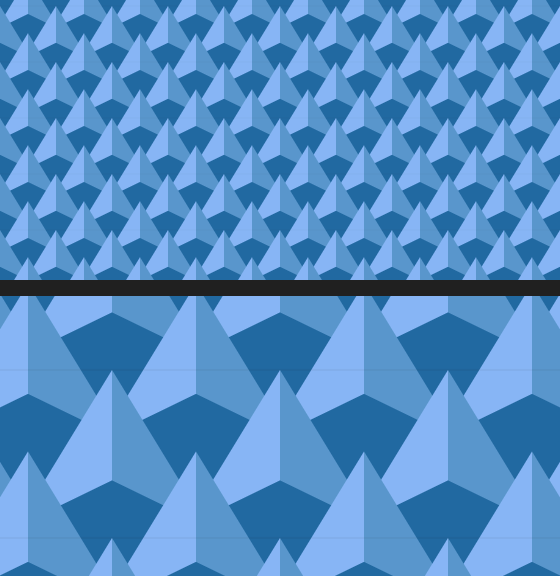
Top, the full canvas; bottom, a detail of the centre.
Give the GLSL for this pattern, as a Shadertoy shader.

```glsl
// Overlapping rows of two-toned folded darts on deep blue, like faceted scales.
#define TILES_DOWN 5.0      // tiles over the canvas height
#define TOP_OFFSET 0.107    // first apex below the top edge, in tiles
#define ROW_STEP 0.485      // drop from the even row to the odd row
#define SIDE_SLOPE 1.64     // steepness of the dart sides
#define NOTCH_DEPTH 0.657   // apex to notch along the fold
#define WING_SLOPE 0.486    // fall of the lower edge away from the notch
#define SEAM_WIDTH 0.012    // faint joint between tiles
#define SEAM_SHADE 0.04
#define DEEP_BLUE vec3(0.13, 0.41, 0.63)
#define MID_BLUE vec3(0.35, 0.59, 0.80)
#define LIGHT_BLUE vec3(0.53, 0.71, 0.96)

// Signed distance to a dart with its apex at the origin, positive inside; y points down.
float dartDistance(vec2 p) {
    float x = abs(p.x);
    float side = (p.y - SIDE_SLOPE * x) / length(vec2(1.0, SIDE_SLOPE));
    float lower = (NOTCH_DEPTH + WING_SLOPE * x - p.y) / length(vec2(1.0, WING_SLOPE));
    return min(side, lower);
}

// Edge coverage over one pixel.
float coverage(float dist, float pixel) {
    return clamp(0.5 + dist / pixel, 0.0, 1.0);
}

void mainImage(out vec4 fragColor, in vec2 fragCoord) {
    float pixel = TILES_DOWN / iResolution.y;
    vec2 p = vec2(fragCoord.x, iResolution.y - fragCoord.y) * pixel;
    p.y -= TOP_OFFSET;

    // Paint from the upper rows down, so each row covers the one above.
    vec3 color = DEEP_BLUE;
    float tileRow = floor(p.y);
    for (int i = -2; i <= 2; i++) {
        float pairIndex = floor(float(i) * 0.5);
        float odd = float(i) - 2.0 * pairIndex;
        vec2 q = p - vec2(0.5 * odd, tileRow + pairIndex + ROW_STEP * odd);
        q.x = fract(q.x + 0.5) - 0.5;
        vec3 face = mix(LIGHT_BLUE, MID_BLUE, coverage(q.x, pixel));
        color = mix(color, face, coverage(dartDistance(q), pixel));
    }

    // Hairline joint where tiles meet.
    float seamDistance = abs(fract(p.y + 0.5) - 0.5);
    color *= 1.0 - SEAM_SHADE * coverage(0.5 * SEAM_WIDTH - seamDistance, pixel);

    fragColor = vec4(color, 1.0);
}
```
